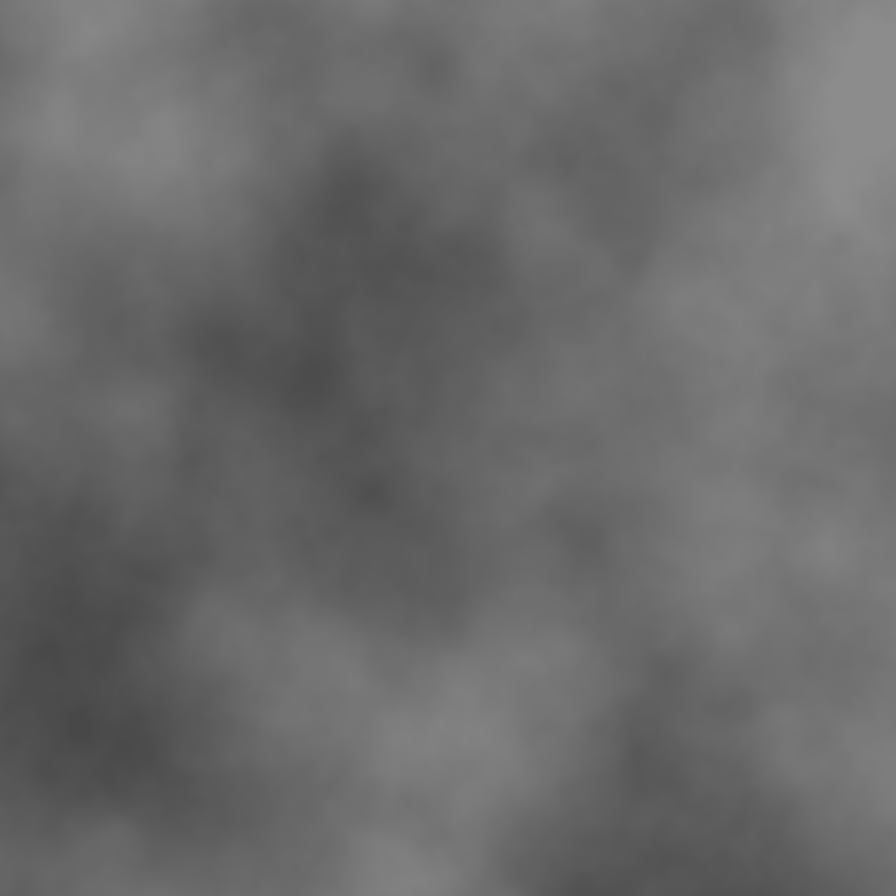
Give the GLSL for this texture, as a WebGL 2 fragment shader.

```glsl
#version 300 es
precision highp float;

uniform vec2 u_resolution;
out vec4 fragColor;

const int OCTAVES = 6;
const float BASE_CELLS = 3.2;
const float MEAN_GRAY = 0.433;
const float CONTRAST = 0.42;
const vec2 TILT = vec2(0.05, 0.06);

float hash(vec2 cell) {
    return fract(sin(dot(cell, vec2(127.1, 311.7))) * 43758.5453);
}

// Smoothly interpolated lattice noise in 0..1
float valueNoise(vec2 p) {
    vec2 cell = floor(p);
    vec2 f = fract(p);
    vec2 blend = f * f * (3.0 - 2.0 * f);
    float bottom = mix(hash(cell), hash(cell + vec2(1.0, 0.0)), blend.x);
    float top = mix(hash(cell + vec2(0.0, 1.0)), hash(cell + vec2(1.0, 1.0)), blend.x);
    return mix(bottom, top, blend.y);
}

// Octaves of halving strength, each turned slightly to hide the lattice
float cloudNoise(vec2 p, float gain) {
    const mat2 turn = mat2(0.88, 0.475, -0.475, 0.88);
    float sum = 0.0;
    float weight = 1.0;
    float total = 0.0;
    for (int i = 0; i < OCTAVES; i++) {
        sum += weight * valueNoise(p);
        total += weight;
        weight *= gain;
        p = turn * p * 2.0 + vec2(17.3, 9.1);
    }
    return sum / total;
}

void main() {
    vec2 uv = gl_FragCoord.xy / u_resolution;

    // Soft clouds over a faint slope, darker toward the lower left
    float clouds = cloudNoise(uv * BASE_CELLS + vec2(4.7, 2.3), 0.5) - 0.5;
    float slope = dot(uv - 0.5, TILT);
    float gray = clamp(MEAN_GRAY + CONTRAST * clouds + slope, 0.27, 0.55);

    fragColor = vec4(vec3(gray), 1.0);
}
```
